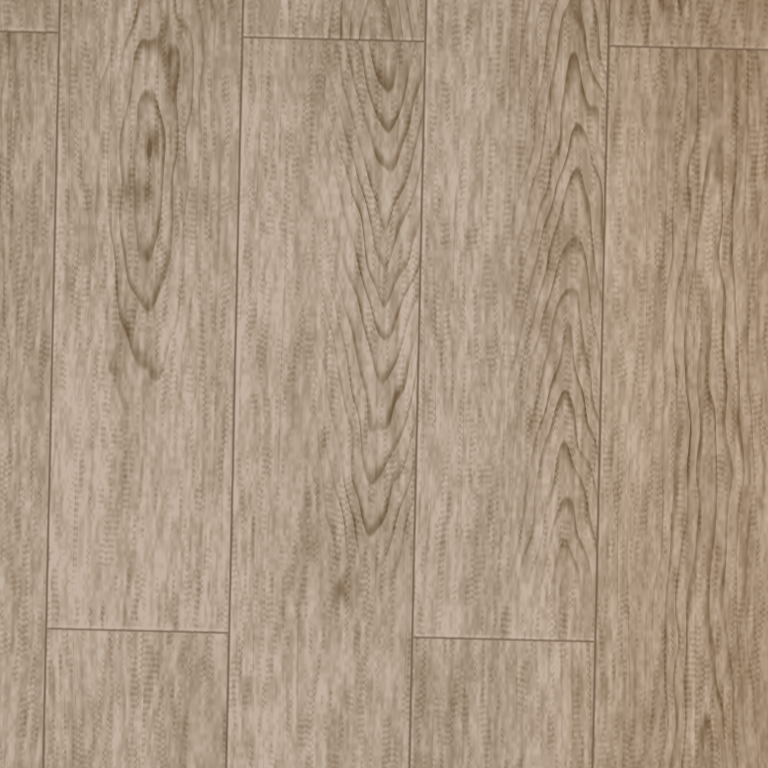
A Shadertoy shader for this texture:

```glsl
const float PLANK_WIDTH = 0.2385;
const float PLANK_LENGTH = 1.552;
const float FIRST_SEAM = 0.056;
const vec2 LEAN = vec2(-0.022, 0.024);        // slight rotation of the floor
const vec2 JOINT_START = vec2(0.183, -0.593); // even and odd columns
const float SEAM_HALF = 0.0017;
const float RING_SPACING = 0.058;
const float RING_SLOPE = 4.0;
const float FIGURE_WIDTH = 0.062;
const float PORE_ROWS = 125.0;
const vec3 DARK_OAK = vec3(0.53, 0.45, 0.36);
const vec3 LIGHT_OAK = vec3(0.745, 0.675, 0.605);
const vec3 SEAM_COLOR = vec3(0.43, 0.35, 0.28);
const vec3 WARM_TINT = vec3(1.01, 0.98, 0.95);
// Per plank: heart offset, ring direction (0 = closed), centre, half height
const vec4 FIGURE[5] = vec4[5](
    vec4(0.100, 0.10, 0.60, 0.50),
    vec4(0.121, 0.00, 0.77, 0.30),
    vec4(0.193, -1.00, 0.62, 0.35),
    vec4(0.195, 0.80, 0.65, 0.40),
    vec4(0.142, 0.12, 0.50, 0.70));
// Knots: column, offset, height, radius
const vec4 KNOTS[3] = vec4[3](
    vec4(0.0, 0.121, 0.816, 0.014),
    vec4(0.0, 0.108, 0.760, 0.019),
    vec4(1.0, 0.147, 0.243, 0.013));

float hash(vec2 p) {
    return fract(sin(dot(p, vec2(127.1, 311.7))) * 43758.5453);
}

float noise(vec2 p) {
    vec2 i = floor(p), f = fract(p);
    f = f * f * (3.0 - 2.0 * f);
    return mix(mix(hash(i), hash(i + vec2(1, 0)), f.x),
               mix(hash(i + vec2(0, 1)), hash(i + 1.0), f.x), f.y);
}

// Noise centred on zero, stretched along the grain
float grain(vec2 p, vec2 frequency, float seed) {
    return noise(p * frequency + seed * vec2(37.0, 61.0)) - 0.5;
}

vec4 plankFigure(vec2 id, float start) {
    if (id.y == 0.0 && id.x >= -1.0 && id.x <= 3.0) return FIGURE[int(id.x) + 1];
    float h = hash(id + 4.0);
    return vec4(mix(0.06, 0.18, h), h > 0.5 ? 0.7 : -0.7,
                start + PLANK_LENGTH * hash(id + 9.0), 0.4);
}

// Dark growth rings nested around the heart of the plank
float rings(vec2 p, vec4 figure, float seed) {
    vec2 d = p - figure.xz;
    d.x += 0.022 * grain(p, vec2(4.0, 6.0), seed);
    float across = sqrt(RING_SLOPE * RING_SLOPE * d.x * d.x + 0.002);
    float field = figure.y == 0.0 ? length(vec2(across, d.y * 0.8))
                                  : across + figure.y * d.y;
    field += 0.04 * grain(p, vec2(60.0, 18.0), seed);
    field += 0.04 * grain(p, vec2(9.0, 5.0), seed + 0.3);
    float s = fract(field / RING_SPACING);
    float line = smoothstep(0.55, 0.87, s) * (1.0 - smoothstep(0.87, 1.0, s));
    float spread = exp(-d.x * d.x / (FIGURE_WIDTH * FIGURE_WIDTH));
    float reach = 1.0 - smoothstep(0.8, 1.1, abs(d.y) / figure.w);
    return line * spread * reach * (0.8 + 0.8 * grain(p, vec2(40.0, 12.0), seed));
}

float knots(vec2 p, vec2 id, float seed) {
    float dark = 0.0;
    for (int i = 0; i < 3; i++) {
        vec2 d = (p - KNOTS[i].yz) / (KNOTS[i].w * vec2(1.0, 1.5));
        float spot = exp(-dot(d, d)) * (0.9 + 1.6 * grain(p, vec2(120.0, 45.0), seed));
        if (id.x == KNOTS[i].x && id.y == 0.0) dark = max(dark, spot);
    }
    return dark;
}

// Signed distance to the nearer end of the span
float edgeOffset(float x, float span) { return x > 0.5 * span ? x - span : x; }
float groove(float e) { return 1.0 - smoothstep(0.0, SEAM_HALF * 1.6, abs(e)); }
float bevel(float e) {
    float d = e / SEAM_HALF - 2.2;
    return exp(-d * d);
}

void mainImage(out vec4 fragColor, in vec2 fragCoord) {
    vec2 uv = fragCoord / iResolution.xy;
    vec2 floorPos = uv + LEAN * uv.yx;
    // Staggered plank layout
    vec2 id;
    id.x = floor((floorPos.x - FIRST_SEAM) / PLANK_WIDTH);
    float offset = mod(id.x, 2.0) < 0.5 ? JOINT_START.x : JOINT_START.y;
    id.y = floor((floorPos.y - offset) / PLANK_LENGTH);
    float start = offset + id.y * PLANK_LENGTH;
    vec2 p = vec2(floorPos.x - FIRST_SEAM - id.x * PLANK_WIDTH, floorPos.y);
    float seed = hash(id + 2.0);
    // Wood tone: broad clouds, streaks, fibres
    vec2 g = p + vec2(0.02 * grain(p, vec2(8.0, 4.0), seed), 0.0);
    float tone = 0.80 + 0.14 * (seed - 0.5);
    tone += 0.26 * grain(g, vec2(12.0, 3.5), seed) + 0.26 * grain(g, vec2(65.0, 3.0), seed);
    tone += 0.50 * grain(g, vec2(210.0, 28.0), seed) + 0.38 * grain(g, vec2(290.0, 130.0), seed);
    // Thin grain lines and dotted pores
    float vein = 1.0 - smoothstep(0.0, 0.13, abs(grain(g, vec2(75.0, 2.5), seed + 0.7)));
    tone -= 0.24 * vein * (0.6 + grain(g, vec2(90.0, 20.0), seed));
    float rows = 0.5 + 0.5 * sin(6.2832 * (PORE_ROWS * p.y + hash(vec2(floor(p.x * 190.0), seed))));
    tone -= 0.30 * rows * smoothstep(-0.05, 0.35, grain(g, vec2(190.0, 26.0), seed + 0.5));
    tone -= 0.80 * rings(p, plankFigure(id, start), seed) + 0.80 * knots(p, id, seed);
    // Uneven light over the floor
    float warmth = smoothstep(0.55, 1.0, uv.x);
    tone -= 0.16 * warmth + 0.14 * smoothstep(0.75, 1.0, uv.y);
    // Grooves and their lit edges
    float side = edgeOffset(p.x, PLANK_WIDTH), end = edgeOffset(p.y - start, PLANK_LENGTH);
    tone += 0.20 * max(bevel(side), bevel(end));
    vec3 color = mix(DARK_OAK, LIGHT_OAK, clamp(tone, -0.4, 1.1));
    color *= mix(vec3(1.0), WARM_TINT, warmth);
    color = mix(color, SEAM_COLOR, max(0.75 * groove(side), 0.6 * groove(end)));
    fragColor = vec4(color, 1.0);
}
```
